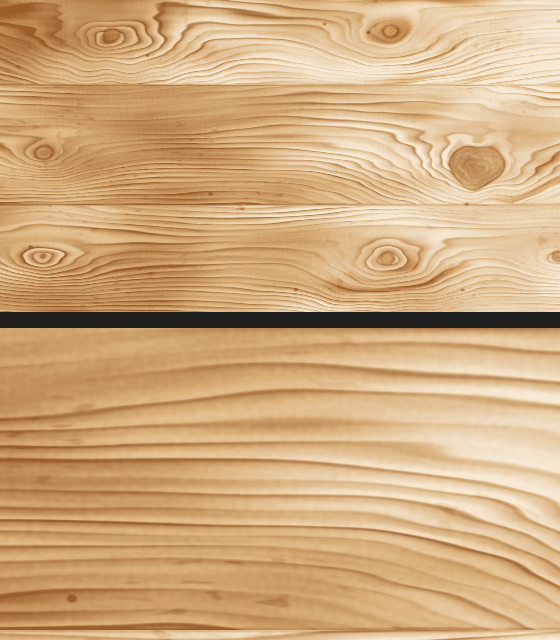
Top: the whole. Bottom: its middle third, enlarged.
This texture is drawn by a Shadertoy shader. Its source:

```glsl
vec2 hash2(vec2 p) {
    vec3 q = fract(p.xyx * vec3(0.1031, 0.1030, 0.0973));
    q += dot(q, q.yzx + 33.33);
    return fract((q.xx + q.yz) * q.zy);
}

float cornerSlope(vec2 cell, vec2 offset) {
    float angle = 6.2832 * hash2(cell).x;
    return dot(vec2(cos(angle), sin(angle)), offset);
}

// Gradient noise, roughly -0.7 to 0.7
float noise(vec2 p) {
    p += 100.0;
    vec2 i = floor(p), f = p - i;
    vec2 u = f * f * f * (f * (f * 6.0 - 15.0) + 10.0);
    vec2 e = vec2(1, 0);
    return mix(mix(cornerSlope(i, f), cornerSlope(i + e.xy, f - e.xy), u.x),
               mix(cornerSlope(i + e.yx, f - e.yx), cornerSlope(i + e.xx, f - e.xx), u.x), u.y);
}

float plankIndex(float y) {
    return step(0.344, y) + step(0.728, y);
}

vec3 woodRamp(float t) {
    vec3 pale = vec3(0.95, 0.88, 0.78);
    vec3 honey = vec3(0.85, 0.70, 0.50);
    vec3 umber = vec3(0.67, 0.47, 0.28);
    return mix(mix(pale, honey, clamp(t * 2.0, -0.2, 1.0)), umber, clamp(t * 2.0 - 1.0, 0.0, 1.4));
}

void mainImage(out vec4 fragColor, in vec2 fragCoord) {
    vec2 p = fragCoord / iResolution.y;
    float pixel = 1.0 / iResolution.y;
    float plank = plankIndex(p.y);
    vec2 q = p + vec2(plank * 7.3, plank * 3.0);

    // Knots: centre, reach of the rings, radius of the core
    vec4 knots[7] = vec4[7](
        vec4(0.36, 0.89, 0.15, 0.022), vec4(1.25, 0.90, 0.10, 0.020),
        vec4(0.14, 0.51, 0.07, 0.022), vec4(1.53, 0.47, 0.17, 0.074),
        vec4(1.24, 0.17, 0.12, 0.019), vec4(0.14, 0.18, 0.07, 0.006),
        vec4(1.79, 0.18, 0.07, 0.018));
    float bulge = 0.0, core = 0.0, rim = 0.0, halo = 0.0, coreRings = 0.0;
    vec2 warp = vec2(noise(q * 9.0), noise(q * 9.0 + 40.0));
    for (int i = 0; i < 7; i++) {
        vec4 k = knots[i];
        if (plankIndex(k.y) != plank) continue;
        vec2 d = p - k.xy;
        vec2 r = (d + warp * 0.2 * k.z) / (k.z * vec2(1.8, 1.0));
        float falloff = exp(-sqrt(dot(r, r) + 0.02));
        // Flattening the straight grain here lets the rings close
        bulge += 1.5 * k.z * falloff - 0.95 * d.y * exp(-0.6 * dot(r, r));
        halo += falloff * falloff;
        float edge = length((d + warp * 0.35 * k.w) * mat2(0.85, -0.15, 0.1, 1.0)) - k.w;
        float inside = 1.0 - smoothstep(-0.003, 0.003, edge);
        core = max(core, inside);
        rim = max(rim, exp(-pow(edge / 0.005, 2.0)));
        coreRings += inside * sin(edge * 260.0 + noise(p * 30.0) * 6.0);
    }

    // Growth rings bend around the knots
    float bend = 0.075 * noise(q * vec2(0.9, 3.5)) + 0.014 * noise(q * vec2(2.5, 13.0));
    vec2 grain = vec2(q.x, q.y + bend + bulge);
    float phase = 54.0 * grain.y + 0.45 * noise(q * vec2(4.0, 40.0));
    float width = fwidth(phase);
    float s = fract(phase);
    float ring = smoothstep(0.05, 0.85, s) * (1.0 - smoothstep(1.0 - clamp(width, 0.14, 0.5), 1.0, s));
    ring += 0.5 * exp(-pow((s - 0.8) / 0.1, 2.0));
    ring = mix(ring, 0.5, smoothstep(0.45, 0.95, width));
    float strength = clamp(0.36 + 0.9 * noise(vec2(q.x * 1.6, phase * 0.7))
                   + 0.8 * noise(q * vec2(1.5, 5.0)) + 0.4 * halo, 0.03, 0.95);

    // Broad stains, then fibres, pits and streaks that follow the grain
    float stain = noise(q * vec2(1.2, 3.2) + 20.0) + 0.55 * noise(q * vec2(3.5, 11.0));
    float fibre = noise(grain * vec2(7.0, 130.0)) + 0.6 * noise(q * vec2(120.0, 150.0));
    float pits = smoothstep(0.22, 0.45, noise(grain * vec2(28.0, 120.0)))
               * smoothstep(-0.1, 0.3, noise(q * vec2(3.0, 8.0) + 9.0));
    float sawMarks = noise(q * vec2(130.0, 7.0)) * smoothstep(-0.2, 0.4, noise(q * 4.0 + 33.0));
    float patches = smoothstep(0.0, 0.35, noise(q * vec2(1.6, 5.0) + 60.0));
    float streak = patches * smoothstep(-0.05, 0.35, noise(grain * vec2(2.5, 32.0)));

    float tone = 0.39 + (ring - 0.5) * strength * 0.7;
    tone += 0.62 * stain + 0.13 * fibre + 0.22 * pits + 0.04 * sawMarks + 0.5 * streak;
    tone += 0.2 * halo - 0.26 * (p.x - 0.9) - 0.2 * smoothstep(0.6, 1.0, p.y) * smoothstep(0.8, 1.6, p.x);

    // Knot cores with dark rims
    tone = mix(tone, 0.76 + 0.06 * coreRings + 0.2 * fibre + 0.45 * warp.x, core * 0.9);
    tone += 0.3 * rim;

    // Scattered pin knots
    vec2 cell = floor(p * 7.0);
    vec2 rnd = hash2(cell + 17.0);
    float pin = length((fract(p * 7.0) - 0.25 - 0.5 * rnd) / 7.0 * vec2(0.8, 1.0));
    tone += 0.5 * step(0.9, hash2(cell + 51.0).y) * (1.0 - smoothstep(0.002, 0.005 + pixel, pin));

    // Joints between the planks
    float seamY = p.y + 0.002 * noise(vec2(p.x * 6.0, 2.0));
    float seam = min(abs(seamY - 0.344), abs(seamY - 0.728));
    tone += (0.32 + 0.3 * noise(vec2(p.x * 7.0, plank))) * (1.0 - smoothstep(0.001, 0.003 + pixel, seam));

    // Amber warmth toward the left, in stains and in the cores
    vec3 color = woodRamp(tone);
    float amber = clamp(0.15 - 0.25 * (p.x - 0.8) + 0.6 * stain + 0.7 * streak + 0.4 * core, 0.0, 1.0);
    color *= mix(vec3(1.0), vec3(1.02, 0.96, 0.83), amber);
    fragColor = vec4(clamp(color, 0.0, 1.0), 1.0);
}
```
